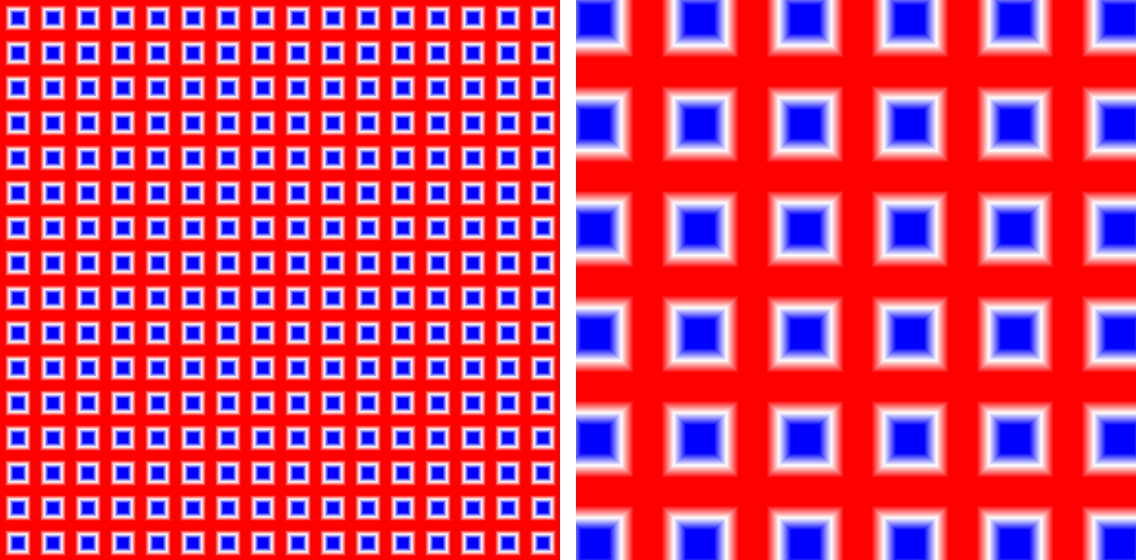
Left: the whole. Right: its middle third, enlarged.
A WebGL 1 fragment shader for this pattern:

```glsl
precision highp float;

uniform vec2 u_resolution;

// Distance from the centre measured in concentric squares
float squareDistance(vec2 p) {
  return max(abs(p.x), abs(p.y));
}

void main() {
  vec2 uv = gl_FragCoord.xy / u_resolution;

  // 16 by 16 cells, each square sitting a touch right of and below the middle
  vec2 cell = fract(uv * 16.0) - vec2(0.5156, 0.4844);
  float d = squareDistance(cell);

  // Blue core inside the frame, red ground outside it
  vec3 blue = vec3(0.0, 0.0, 1.0);
  vec3 red = vec3(1.0, 0.0, 0.0);
  vec3 color = mix(blue, red, smoothstep(0.245, 0.255, d));

  // White frame fading linearly to both sides
  float frame = clamp(1.0 - abs(d - 0.25) / 0.117, 0.0, 1.0);
  color = mix(color, vec3(1.0), frame);

  gl_FragColor = vec4(color, 1.0);
}
```
